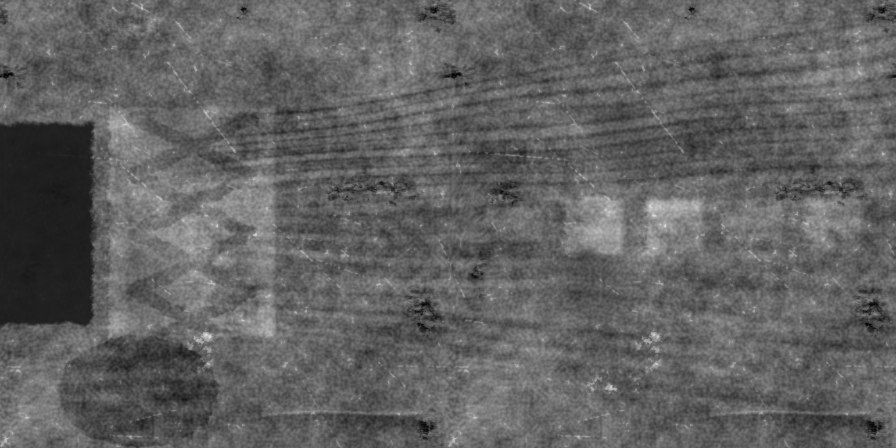
A WebGL 2 fragment shader for this texture:

```glsl
#version 300 es
precision highp float;
// Worn grey painted board: faded stencil shapes over fanned wood grain, cracks and scratches.
#define BASE_TONE 0.385
#define GRIT 0.21
#define STAIN 0.13
#define GRAIN_DEPTH 0.085
#define GRAIN_LINES 310.0
#define CRACK_DEPTH 0.42
#define SCRATCHES 44
#define EDGE_WEAR 0.009

uniform vec2 u_resolution;
out vec4 outColor;

float hash(vec2 p) {
  vec3 h = fract(vec3(p.xyx) * 0.1031);
  h += dot(h, h.yzx + 33.33);
  return fract((h.x + h.y) * h.z);
}

// Gradient noise, repeating in x after "period" cells
float corner(vec2 cell, vec2 offset, float period) {
  cell.x = mod(cell.x, period);
  float a = 6.2832 * hash(cell + 17.0);
  return dot(vec2(cos(a), sin(a)), offset);
}
float noise(vec2 p, float period) {
  vec2 i = floor(p), f = p - i, e = vec2(0, 1);
  vec2 w = f * f * f * (f * (f * 6.0 - 15.0) + 10.0);
  return mix(mix(corner(i, f, period), corner(i + e.yx, f - e.yx, period), w.x),
             mix(corner(i + e.xy, f - e.xy, period), corner(i + 1.0, f - 1.0, period), w.x), w.y);
}
float fbm(vec2 p, vec2 freq) {
  float sum = 0.0, amp = 1.0;
  for (int i = 0; i < 4; i++) {
    sum += amp * noise(p * freq, freq.x);
    freq *= 2.0;
    amp *= 0.65;
  }
  return sum;
}

// Soft masks
float box(vec2 p, vec2 center, vec2 halfSize, float soft) {
  vec2 d = abs(p - center) - halfSize;
  return 1.0 - smoothstep(-soft, soft, max(d.x, d.y));
}
float blob(vec2 p, vec2 center, vec2 radius) {
  vec2 d = p - center;
  d.x = fract(d.x + 0.5) - 0.5;
  return 1.0 - smoothstep(0.25, 1.25, length(d / radius));
}
float segment(vec2 p, vec2 a, vec2 dir, float width) {
  vec2 d = p - a;
  d.x = fract(d.x + 0.5) - 0.5;
  float t = clamp(dot(d, dir) / dot(dir, dir), -0.5, 0.5);
  return 1.0 - smoothstep(0.0, width, length(d - dir * t));
}

// Cracked paint: centre and radii in a tile one canvas height wide
const vec4 cracks[8] = vec4[8](
  vec4(0.83, 0.578, 0.14, 0.026), vec4(0.12, 0.565, 0.05, 0.04),
  vec4(0.068, 0.39, 0.024, 0.05), vec4(0.945, 0.31, 0.05, 0.07),
  vec4(0.98, 0.97, 0.06, 0.035), vec4(0.02, 0.835, 0.045, 0.025),
  vec4(0.965, 0.04, 0.04, 0.045), vec4(0.535, 0.962, 0.03, 0.008));

void main() {
  vec2 p = gl_FragCoord.xy / u_resolution.y;
  float px = 1.0 / u_resolution.y;
  float stain = fbm(p, vec2(4.0, 5.0));
  float grit = fbm(p, vec2(29.0, 31.0));
  float fine = noise(p * 125.0, 125.0);
  vec2 worn = p + EDGE_WEAR * vec2(grit, fbm(p + 3.7, vec2(19.0)));
  float soft = 0.004 + px;

  // Wood grain fanning out to the right
  float fan = 1.0 + 0.6 * (p.x - 0.6);
  float v = (p.y - 0.5) / fan;
  float warp = noise(vec2(p.x * 2.0, v * 9.0), 64.0);
  float wood = smoothstep(0.2, 0.75, p.x) * (1.0 - smoothstep(0.24, 0.27, abs(v)));
  float lines = 0.5 + 0.5 * sin(v * GRAIN_LINES + warp * 7.0);
  float streak = noise(vec2(p.x * 1.5, v * 55.0 + warp), 64.0);
  float tone = BASE_TONE + 0.02 * smoothstep(0.6, 1.0, p.y);
  float lineFade = mix(0.4, 1.0, smoothstep(0.02, 0.1, v));
  tone += wood * GRAIN_DEPTH * (streak * 1.3 - lines * lines * lines * lineFade + 0.18);
  // Pointed heart of the grain
  float heart = abs(p.y - 0.495) - 0.16 * (1.05 - p.x);
  tone -= 0.05 * (1.0 - smoothstep(-0.02, 0.01, heart)) * smoothstep(0.62, 0.72, p.x);

  // Pale panel with crossed bands and two side rails
  float panel = box(worn, vec2(0.428, 0.503), vec2(0.184, 0.257), soft);
  float t = fract((worn.y - 0.674) / 0.13);
  float band = abs(abs(worn.x - 0.43) - 0.13 * (1.0 - abs(2.0 * t - 1.0))) * 0.447;
  float lattice = (1.0 - smoothstep(0.012, 0.019, band)) * box(worn, vec2(0.43, 0.503), vec2(0.145, 0.25), soft);
  float rail = smoothstep(0.144, 0.15, abs(worn.x - 0.428));
  tone += panel * (0.095 + 0.035 * rail - 0.1 * lattice + 0.06 * stain);

  // Row of pale blocks, alternating in height
  for (int i = 0; i < 5; i++) {
    float k = float(i);
    float tall = i == 0 || i == 3 ? 0.036 : 0.06;
    float block = box(worn, vec2(1.148 + 0.178 * k, 0.497), vec2(0.064, tall), soft * 1.5);
    tone += block * (0.135 + 0.10 * stain);
  }
  tone += 0.12 * box(worn, vec2(0.29, 0.943), vec2(0.07, 0.022), 0.02) * (0.6 + grit);

  // Dark disc
  float disc = length((worn - vec2(0.31, 0.125)) / vec2(0.18, 0.125));
  tone -= 0.125 * (1.0 - smoothstep(0.97, 1.02, disc)) * (0.9 + noise(p * vec2(5.0, 40.0), 64.0));

  // Stains and grit
  tone += STAIN * stain + GRIT * (0.55 * grit + 0.5 * fine);
  tone -= 0.11 * blob(p, vec2(0.39, 0.70), vec2(0.09, 0.10)) * (0.8 + grit);
  tone -= 0.09 * blob(p, vec2(0.34, 0.38), vec2(0.10, 0.12)) * (0.8 + grit);

  // Cracked patches, lit from above
  float crackMask = 0.0;
  for (int i = 0; i < 8; i++) {
    vec2 q = p + 0.025 * vec2(stain, grit);
    crackMask = max(crackMask, blob(q, cracks[i].xy, cracks[i].zw));
  }
  float relief = fbm(p, vec2(18.0, 34.0)) - fbm(p + vec2(0.004, 0.008), vec2(18.0, 34.0));
  tone -= CRACK_DEPTH * crackMask * (0.22 + smoothstep(0.0, 0.4, grit) * 0.55 + relief * 0.7);

  // Folded ridge near the bottom
  float along = fract(p.x);
  float fold = p.y - 0.066 - 0.012 * sin((along - 0.55) * 7.0) - 0.006 * stain;
  float span = smoothstep(0.52, 0.62, along) * (1.0 - smoothstep(0.93, 0.98, along)) * step(0.5, p.x);
  tone += span * (0.12 * exp(-abs(fold - 0.005) / 0.004) - 0.13 * smoothstep(0.004, -0.004, fold) * exp(min(fold, 0.0) / 0.025));

  // Scattered scratches and chips
  float scratch = 0.0;
  for (int i = 0; i < SCRATCHES; i++) {
    float k = float(i);
    vec2 at = vec2(hash(vec2(k, 3.1)), hash(vec2(k, 8.7)));
    float angle = mix(-1.2, 0.3, hash(vec2(k, 5.3)));
    float size = 0.02 + 0.22 * pow(hash(vec2(k, 1.9)), 3.0);
    scratch = max(scratch, segment(p, at, size * vec2(cos(angle), sin(angle)), 0.0015 + px) * (0.4 + 0.6 * hash(vec2(k, 6.1))));
  }
  scratch = max(scratch, segment(p, vec2(0.45, 0.76), vec2(0.15, -0.2), 0.002 + px));
  tone += 0.17 * scratch * smoothstep(-0.5, 0.4, grit + fine);
  float chips = blob(p, vec2(0.45, 0.23), vec2(0.035, 0.07)) + blob(p, vec2(0.37, 0.14), vec2(0.09, 0.03)) * step(1.0, p.x);
  tone += 0.22 * chips * smoothstep(0.1, 0.45, grit);
  tone += 0.12 * smoothstep(0.62, 0.95, grit + 0.5 * fine);

  // Black block covers the rest
  float black = box(worn, vec2(0.0, 0.5), vec2(0.207, 0.224), soft);
  tone = mix(tone, 0.125 + 0.10 * (tone - BASE_TONE), black);
  outColor = vec4(vec3(clamp(tone, 0.03, 0.85)) * vec3(1.004, 1.0, 0.998), 1.0);
}
```
